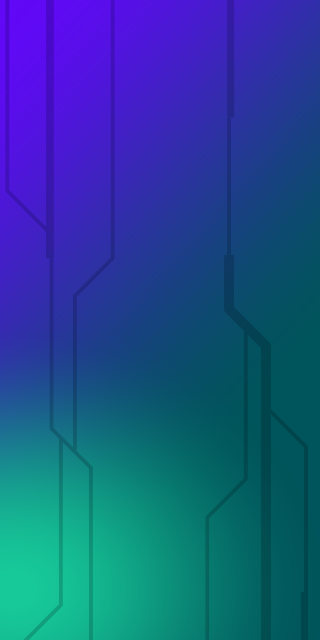
A Shadertoy shader for this background:

```glsl
// Violet to teal gradient with a green corner glow and faint circuit traces.

const vec3 VIOLET = vec3(0.38, 0.03, 0.97);
const vec3 TEAL = vec3(0.0, 0.33, 0.355);
const vec3 GREEN = vec3(0.09, 0.79, 0.60);
const vec3 TRACE_TINT = vec3(0.80, 0.82, 0.84);
const float THIN = 0.006;
const float EDGE = 0.05; // overshoot past the canvas border

float segmentDistance(vec2 p, vec2 a, vec2 b) {
    vec2 ab = b - a;
    float h = clamp(dot(p - a, ab) / max(dot(ab, ab), 1e-6), 0.0, 1.0);
    return length(p - a - ab * h);
}

// Vertical bar with flat ends.
float barDistance(vec2 p, float x, float top, float bottom, float halfWidth) {
    vec2 center = vec2(x, 0.5 * (top + bottom));
    vec2 d = abs(p - center) - vec2(halfWidth, 0.5 * (top - bottom));
    return length(max(d, 0.0)) + min(max(d.x, d.y), 0.0);
}

// Vertical run, 45 degree shift from x.x to x.y, second vertical run.
// y holds the top, the bend and the bottom.
float traceDistance(vec2 p, vec2 x, vec3 y, float halfWidth) {
    float shiftEnd = y.y - abs(x.y - x.x);
    float d = segmentDistance(p, vec2(x.x, y.y), vec2(x.y, shiftEnd)) - halfWidth;
    if (y.x > y.y) d = min(d, barDistance(p, x.x, y.x, y.y, halfWidth));
    if (shiftEnd > y.z) d = min(d, barDistance(p, x.y, shiftEnd, y.z, halfWidth));
    return d;
}

float leftCircuit(vec2 p, float top, float bottom) {
    float d = traceDistance(p, vec2(0.023, 0.148), vec3(top, 1.404, 1.279), THIN);
    d = min(d, barDistance(p, 0.156, top, 1.193, 0.012));
    d = min(d, traceDistance(p, vec2(0.161, 0.284), vec3(1.193, 0.661, bottom), THIN));
    d = min(d, traceDistance(p, vec2(0.352, 0.234), vec3(top, 1.193, 0.594), THIN));
    return min(d, traceDistance(p, vec2(0.190, 0.030), vec3(0.633, 0.109, bottom), THIN));
}

float rightCircuit(vec2 p, float top, float bottom) {
    float d = barDistance(p, 0.721, top, 1.633, 0.011);
    d = min(d, barDistance(p, 0.716, 1.633, 1.203, THIN));
    d = min(d, traceDistance(p, vec2(0.716, 0.831), vec3(1.203, 1.034, bottom), 0.0155));
    d = min(d, traceDistance(p, vec2(0.768, 0.648), vec3(0.964, 0.503, bottom), THIN));
    d = min(d, traceDistance(p, vec2(0.846, 0.956), vec3(0.714, 0.714, bottom), THIN));
    return min(d, barDistance(p, 0.951, 0.151, bottom, 0.010));
}

vec3 backdrop(vec2 p, float top) {
    float diagonal = 0.5 * p.x + 0.45 * (top - p.y);
    vec3 color = mix(VIOLET, TEAL, smoothstep(0.0, 1.0, diagonal));
    float glowRadius = length((p - vec2(0.04, 0.16)) * vec2(1.0, 1.2));
    return mix(color, GREEN, 1.0 - smoothstep(0.0, 1.0, glowRadius));
}

void mainImage(out vec4 fragColor, in vec2 fragCoord) {
    // Canvas units: one wide, two high
    float pixel = 2.0 / iResolution.y;
    vec2 p = fragCoord * pixel;
    vec3 color = backdrop(p, 2.0);

    // Darken the backdrop along the traces
    float top = 2.0 + EDGE;
    float d = min(leftCircuit(p, top, -EDGE), rightCircuit(p, top, -EDGE));
    float coverage = 1.0 - smoothstep(-0.5 * pixel, 0.5 * pixel, d);
    color *= mix(vec3(1.0), TRACE_TINT, coverage);

    fragColor = vec4(color, 1.0);
}
```
